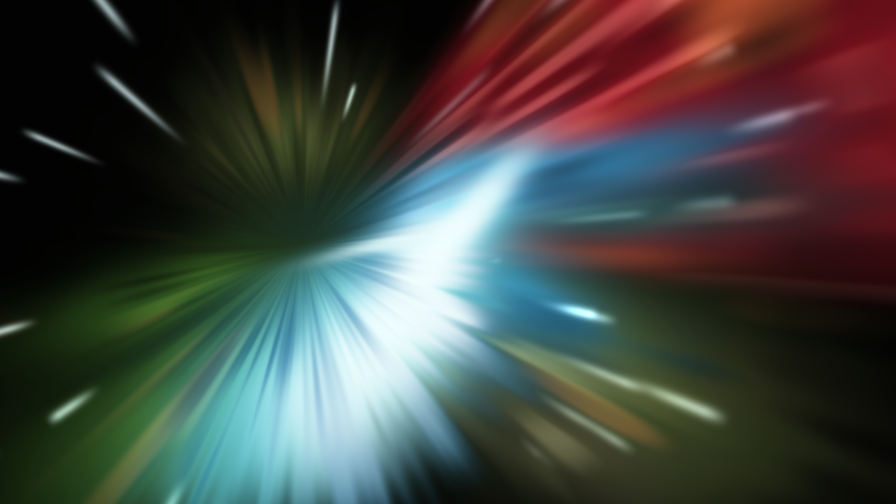
Reproduce this background procedurally as a WebGL 1 fragment shader.

```glsl
precision highp float;
uniform vec2 u_resolution;

// Lengths are in canvas heights, angles in radians
const vec2 CENTRE = vec2(0.60, 0.51);
const float ASPECT = 16.0 / 9.0;
const float TAU = 6.2831853;
const float SMEAR = 0.42;
const float FINE_RAYS = 150.0;
const float BROAD_RAYS = 46.0;
const float STAR_RAYS = 38.0;
const float STAR_WIDTH = 0.008;
const int STAR_LAYERS = 3;

const vec3 SPACE = vec3(0.004, 0.006, 0.004);
const vec3 GREEN = vec3(0.18, 0.32, 0.11);
const vec3 OLIVE = vec3(0.29, 0.30, 0.17);
const vec3 SAND = vec3(0.60, 0.58, 0.48);
const vec3 CRIMSON = vec3(0.47, 0.07, 0.11);
const vec3 ORANGE = vec3(0.62, 0.27, 0.16);
const vec3 TEAL = vec3(0.09, 0.29, 0.28);
const vec3 SHADOW = vec3(0.10, 0.17, 0.11);
const vec3 BLUE = vec3(0.18, 0.56, 0.76);
const vec3 CYAN = vec3(0.38, 0.84, 0.91);
const vec3 WHITE = vec3(0.96, 1.0, 1.0);
const vec3 STAR = vec3(0.58, 0.65, 0.66);

float hash(vec2 p) {
    return fract(sin(dot(p, vec2(127.1, 311.7))) * 43758.5453);
}

// Value noise that wraps around the full turn
float rayNoise(float turn, float radius, float count, float seed) {
    vec2 p = vec2(turn * count, radius + seed);
    vec2 i = floor(p);
    vec2 f = fract(p);
    f = f * f * (3.0 - 2.0 * f);
    float x0 = mod(i.x, count);
    float x1 = mod(i.x + 1.0, count);
    float low = mix(hash(vec2(x0, i.y)), hash(vec2(x1, i.y)), f.x);
    float high = mix(hash(vec2(x0, i.y + 1.0)), hash(vec2(x1, i.y + 1.0)), f.x);
    return mix(low, high, f.y);
}

// Soft tilted ellipse
float glow(vec2 p, vec2 centre, vec2 radii, float tilt) {
    vec2 d = p - centre;
    float c = cos(tilt);
    float s = sin(tilt);
    vec2 e = vec2(c * d.x + s * d.y, c * d.y - s * d.x) / radii;
    return exp(-dot(e, e));
}

// Sparse dashes pointing away from the centre
float starDashes(float turn, float r, float seed) {
    float x = turn * STAR_RAYS + seed * 0.37;
    float id = mod(floor(x), STAR_RAYS);
    float pick = hash(vec2(id, seed));
    float start = 0.24 + 0.65 * hash(vec2(id, seed + 7.0));
    float span = 0.08 + 0.20 * hash(vec2(id, seed + 13.0));
    float side = (fract(x) - 0.5) * TAU / STAR_RAYS * r;
    float width = STAR_WIDTH * (0.35 + r) * (0.5 + pick);
    float along = smoothstep(start, start + span * 0.6, r)
                * (1.0 - smoothstep(start + span * 0.75, start + span, r));
    return step(0.45, pick) * along * exp(-side * side / (width * width));
}

void main() {
    vec2 p = gl_FragCoord.xy / u_resolution * vec2(ASPECT, 1.0);
    vec2 d = p - CENTRE;
    float r = length(d);
    float angle = atan(d.y, d.x + 1e-5);
    float turn = angle / TAU + 0.5;

    // Radial streaks, calmed near the centre
    float calm = smoothstep(0.0, 0.28, r);
    float broad = mix(0.5, rayNoise(turn, r * 6.0, BROAD_RAYS, 3.0), calm);
    float fine = mix(0.5, rayNoise(turn, r * 3.5, FINE_RAYS, 41.0), calm);
    float tint = mix(0.5, rayNoise(turn, r * 3.0, BROAD_RAYS * 1.5, 77.0), calm);
    float streak = 0.55 * broad + 0.45 * fine;
    vec2 q = CENTRE + d * (1.0 + SMEAR * (streak - 0.5));
    float shade = 0.45 + 1.1 * streak;

    // Green and olive clouds
    float green = glow(q, vec2(0.36, 0.18), vec2(0.40, 0.20), 0.6)
                + 0.75 * glow(q, vec2(0.34, 0.42), vec2(0.29, 0.07), 0.3);
    float olive = 0.85 * glow(q, vec2(0.58, 0.73), vec2(0.19, 0.13), 0.0)
                + 0.9 * glow(q, vec2(1.24, 0.23), vec2(0.42, 0.23), -0.4);
    float sand = glow(q, vec2(1.02, 0.24), vec2(0.30, 0.12), -0.7);
    vec3 col = SPACE + GREEN * shade * min(green, 1.0);
    col += mix(OLIVE, GREEN, 0.5 * tint) * shade * olive;
    col += SAND * sand * (0.2 + 0.6 * smoothstep(0.4, 0.8, streak));
    col += ORANGE * 0.4 * smoothstep(0.6, 0.9, tint) * (green + olive);

    // Red fan
    float fan = smoothstep(-0.14, 0.06, angle) * (1.0 - smoothstep(0.82, 1.02, angle));
    fan *= smoothstep(0.14, 0.46, r + 0.2 * (streak - 0.5));
    vec3 red = mix(CRIMSON, ORANGE, smoothstep(0.4, 0.9, tint) * smoothstep(0.05, 0.5, angle));
    col = mix(col, red * shade, fan * 0.94);
    col += SAND * 0.32 * fan * smoothstep(0.5, 0.9, fine);

    // Teal band, rust ray and shadowed centre
    col = mix(col, TEAL * shade, 0.85 * glow(q, vec2(1.26, 0.58), vec2(0.34, 0.075), 0.08));
    col = mix(col, ORANGE * shade, 0.6 * glow(p, vec2(1.13, 0.495), vec2(0.28, 0.024), -0.05));
    col = mix(col, SHADOW * shade, 0.85 * glow(q, vec2(0.62, 0.56), vec2(0.17, 0.09), 0.1));

    // Blue wings
    float wing = 0.85 * glow(q, vec2(1.16, 0.665), vec2(0.30, 0.07), 0.22)
               + 0.95 * glow(p, vec2(0.88, 0.61), vec2(0.15, 0.07), 0.5)
               + 0.75 * glow(q, vec2(1.05, 0.41), vec2(0.20, 0.09), -0.35);
    col = mix(col, BLUE * (0.65 + 0.7 * streak), min(wing, 1.0));

    // Cyan halo, cut off above the arm
    float armLine = p.y - 0.495 - 0.24 * (p.x - CENTRE.x);
    float below = 1.0 - smoothstep(-0.03, 0.03, armLine);
    float halo = 1.5 * glow(q, vec2(0.57, 0.18), vec2(0.27, 0.15), 0.9)
               + 1.4 * glow(q, vec2(0.79, 0.38), vec2(0.24, 0.14), 1.0);
    halo = halo * below + 0.9 * glow(p, vec2(0.92, 0.57), vec2(0.15, 0.06), 0.75);
    vec3 haloColor = mix(BLUE, CYAN, smoothstep(0.25, 0.65, streak));
    col = mix(col, haloColor, 1.0 - exp(-1.5 * halo));

    // White core and its arm
    float core = 1.5 * glow(p, vec2(0.93, 0.57), vec2(0.13, 0.032), 0.85)
               + 2.0 * glow(q, vec2(0.83, 0.42), vec2(0.15, 0.075), 1.2)
               + 1.1 * glow(q, vec2(0.69, 0.23), vec2(0.17, 0.11), 0.9) * shade
               + 0.8 * glow(p, vec2(0.77, 0.52), vec2(0.11, 0.013), 0.25);
    col = mix(col, WHITE, 1.0 - exp(-1.5 * core));

    // Passing stars, hidden behind the bright lower middle
    float stars = 0.0;
    for (int i = 0; i < STAR_LAYERS; i++) {
        stars += starDashes(turn, r, float(i) * 19.0 + 5.0);
    }
    float veil = min(halo + core + 1.2 * glow(p, vec2(0.85, 0.15), vec2(0.40, 0.32), 0.0), 1.0);
    col += STAR * stars * (1.0 - 0.7 * fan) * (1.0 - veil);

    gl_FragColor = vec4(clamp(col, 0.0, 1.0), 1.0);
}
```
